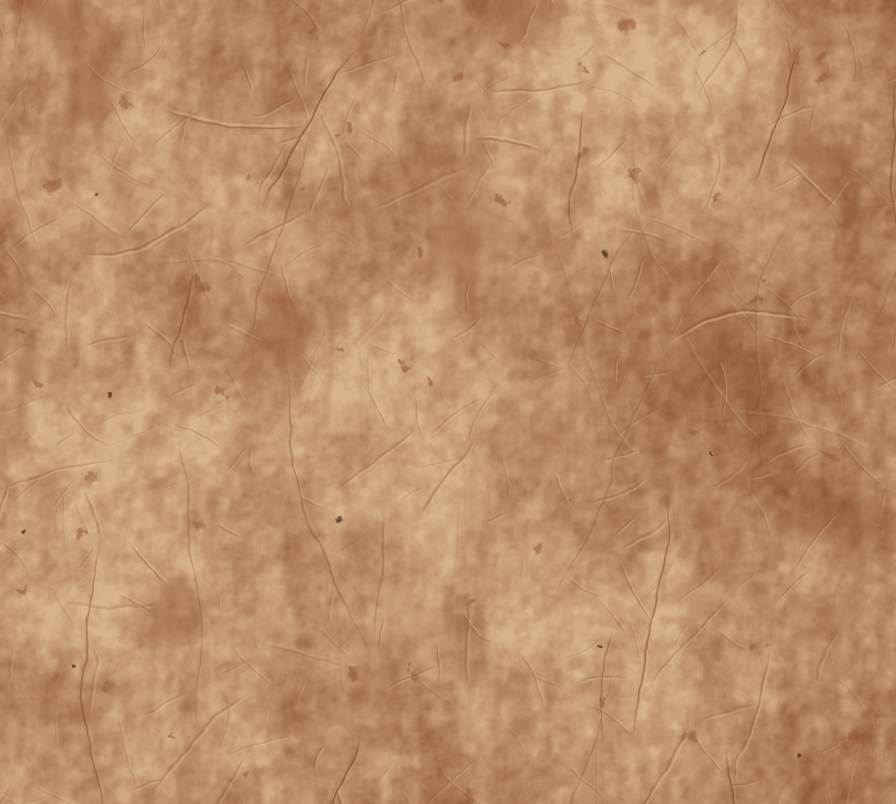
Reproduce this texture procedurally as a WebGL 1 fragment shader.

```glsl
precision highp float;

uniform vec2 u_resolution;

// Hide colours
const vec3 TAN_DARK = vec3(0.610, 0.410, 0.260);
const vec3 TAN_LIGHT = vec3(0.810, 0.655, 0.497);
const vec3 RUST = vec3(0.56, 0.33, 0.18);
const vec3 FIBRE_BROWN = vec3(0.45, 0.26, 0.14);
const vec3 FIBRE_PALE = vec3(0.90, 0.76, 0.59);
const vec3 SPECK_DARK = vec3(0.27, 0.14, 0.08);

// Tone balance: 0 is dark tan, 1 is light tan
const float BASE_TONE = 0.65;
const float BLOTCH_GAIN = 1.55;
const float MOTTLE_GAIN = 1.05;
const float STREAK_GAIN = 0.55;
const float GRAIN_GAIN = 0.75;
const float RELIEF_GAIN = 0.70;

// Feature sizes, as repeats per canvas height
const float BLOTCH_FREQ = 3.2;
const float MOTTLE_FREQ = 15.0;
const float GRAIN_FREQ = 75.0;
const float LONG_FIBRE_FREQ = 4.5;
const float CREASE_FREQ = 9.0;
const float HAIR_FREQ = 19.0;
const float STAIN_FREQ = 11.0;
const float SPECK_FREQ = 8.0;

float hash(vec2 p) {
  vec3 q = fract(vec3(p.xyx) * 0.1031);
  q += dot(q, q.yzx + 33.33);
  return fract((q.x + q.y) * q.z);
}

vec2 hash2(vec2 p) {
  return vec2(hash(p + 17.3), hash(p + 71.9));
}

float noise(vec2 p) {
  vec2 i = floor(p), f = fract(p);
  f = f * f * (3.0 - 2.0 * f);
  return mix(mix(hash(i), hash(i + vec2(1.0, 0.0)), f.x),
             mix(hash(i + vec2(0.0, 1.0)), hash(i + 1.0), f.x), f.y);
}

// Fractal noise centred on zero, turned at each octave
float fbm(vec2 p) {
  float sum = 0.0, amp = 0.5;
  for (int k = 0; k < 5; k++) {
    sum += amp * (noise(p) - 0.5);
    p = mat2(1.6, 1.2, -1.2, 1.6) * p + 11.7;
    amp *= 0.5;
  }
  return sum;
}

// Scattered bent strands: x is the dark core, y the pale flank
vec2 strands(vec2 p, float freq, float width, float spread, float chance) {
  vec2 q = p * freq, ink = vec2(0.0);
  float w = max(width, 0.6 / u_resolution.y) * freq;
  for (int j = -1; j <= 1; j++) {
    for (int i = -1; i <= 1; i++) {
      vec2 cell = floor(q) + vec2(float(i), float(j));
      vec2 pick = hash2(cell + freq * 7.0);
      vec2 form = hash2(cell + freq * 13.0 + 5.0);
      float angle = (form.x - 0.5) * spread + 0.12;
      vec2 dir = vec2(sin(angle), cos(angle));
      vec2 d = q - cell - pick;
      float along = dot(d, dir);
      float across = dot(d, vec2(dir.y, -dir.x)) + (pick.y - 0.5) * 0.5 * along * along;
      float reach = mix(0.3, 0.95, form.y);
      float body = 1.0 - smoothstep(reach * 0.5, reach, abs(along));
      body *= step(hash(cell + 3.7), chance) * mix(0.25, 1.0, hash(cell + 9.1));
      float core = across / w, flank = core - 1.8;
      ink = max(ink, body * vec2(exp(-core * core), exp(-flank * flank)));
    }
  }
  return ink;
}

// Scattered ragged dots with a soft rim
float dots(vec2 p, float freq, float radius, float chance) {
  vec2 q = p * freq;
  vec2 ragged = vec2(fbm(p * 70.0), fbm(p * 70.0 + 40.0)) * radius * freq * 3.0;
  float mask = 0.0;
  for (int j = -1; j <= 1; j++) {
    for (int i = -1; i <= 1; i++) {
      vec2 cell = floor(q) + vec2(float(i), float(j));
      float r = radius * freq * mix(0.35, 1.0, hash(cell + freq));
      float d = length(q - cell - hash2(cell + freq * 3.0) + ragged);
      float dotMask = 1.0 - smoothstep(r * 0.3, r * 1.2, d);
      mask = max(mask, dotMask * step(hash(cell + 2.3), chance));
    }
  }
  return mask;
}

void main() {
  vec2 p = gl_FragCoord.xy / u_resolution.y + 3.0;
  vec2 warped = p + 0.05 * vec2(fbm(p * 6.0), fbm(p * 6.0 + 30.0));

  // Cloudy tanning, mottling, vertical streaks and fine grain
  float tone = BASE_TONE + BLOTCH_GAIN * fbm(warped * vec2(1.0, 0.8) * BLOTCH_FREQ);
  tone += MOTTLE_GAIN * fbm(warped * vec2(1.15, 0.85) * MOTTLE_FREQ);
  tone += STREAK_GAIN * fbm(warped * vec2(55.0, 9.0));
  tone += GRAIN_GAIN * fbm(p * GRAIN_FREQ);
  vec2 crumple = warped * 32.0;
  tone += RELIEF_GAIN * (fbm(crumple) - fbm(crumple + vec2(0.14, -0.18)));
  vec3 colour = mix(TAN_DARK, TAN_LIGHT, clamp(tone, -0.3, 1.2));

  // Rusty patches and stains
  float rust = smoothstep(0.08, 0.30, fbm(warped * 9.0 + 50.0));
  colour = mix(colour, RUST, 0.40 * rust);
  colour = mix(colour, RUST, 0.55 * dots(p, STAIN_FREQ, 0.011, 0.35));

  // Long fibres, raised creases and short hairs
  vec2 fibre = strands(warped, LONG_FIBRE_FREQ, 0.0013, 0.9, 0.75);
  vec2 crease = strands(warped + 0.4, CREASE_FREQ, 0.0016, 3.1, 0.55);
  vec2 hair = strands(warped + 0.9, HAIR_FREQ, 0.0012, 2.6, 0.6);
  colour = mix(colour, FIBRE_PALE, 0.20 * fibre.y);
  colour = mix(colour, FIBRE_PALE, 0.50 * crease.y);
  colour = mix(colour, FIBRE_PALE, 0.32 * hair.y);
  float shade = max(0.65 * fibre.x, max(0.38 * crease.x, 0.25 * hair.x));
  colour = mix(colour, FIBRE_BROWN, shade);

  // Sparse dark specks
  colour = mix(colour, SPECK_DARK, 0.75 * dots(p + 0.6, SPECK_FREQ, 0.0055, 0.22));
  gl_FragColor = vec4(colour, 1.0);
}
```
